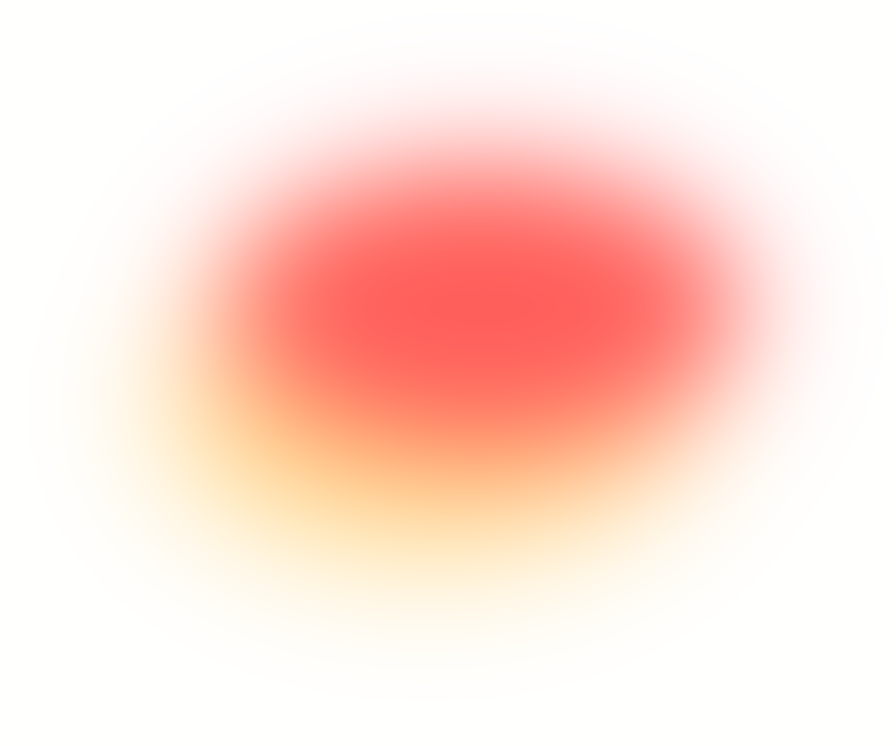
Reproduce this background procedurally as a Shadertoy shader.

```glsl
// Two softly blurred ellipses on white: a coral glow laid over an amber one.
// Each blur is a Gaussian-filtered ellipse: exact along x by the error
// function, and summed over thin horizontal strips along y.

const float ASPECT = 1.202;            // canvas width in units of its height
const int STRIPS = 32;                 // strips per ellipse

const vec3 PAPER = vec3(1.0, 1.0, 0.998);
const vec3 AMBER = vec3(1.0, 0.845, 0.51);
const vec3 CORAL = vec3(1.0, 0.36, 0.35);

const vec2 AMBER_CENTER = vec2(0.571, 0.452);
const vec2 AMBER_RADII = vec2(0.347, 0.188);
const float AMBER_BLUR = 0.094;

const vec2 CORAL_CENTER = vec2(0.649, 0.590);
const vec2 CORAL_RADII = vec2(0.344, 0.185);
const float CORAL_BLUR = 0.078;

// Smooth approximation of the Gaussian cumulative distribution
float gaussianStep(float x) {
    return 1.0 / (1.0 + exp(-clamp(x * (1.5976 + 0.07056 * x * x), -40.0, 40.0)));
}

// Coverage at p of an ellipse at the origin, blurred by a Gaussian
float blurredEllipse(vec2 p, vec2 radii, float blur) {
    float coverage = 0.0;
    float stripHeight = 2.0 * radii.y / float(STRIPS);
    for (int i = 0; i < STRIPS; i++) {
        float y = (float(i) + 0.5) * stripHeight - radii.y;
        float halfWidth = radii.x * sqrt(1.0 - y * y / (radii.y * radii.y));
        float dy = (p.y - y) / blur;
        float span = gaussianStep((p.x + halfWidth) / blur)
                   - gaussianStep((p.x - halfWidth) / blur);
        coverage += exp(-0.5 * dy * dy) * span;
    }
    return coverage * stripHeight / (blur * sqrt(6.283185));
}

void mainImage(out vec4 fragColor, in vec2 fragCoord) {
    vec2 p = fragCoord / iResolution.xy * vec2(ASPECT, 1.0);

    // Amber glow below, coral glow on top
    float amber = blurredEllipse(p - AMBER_CENTER, AMBER_RADII, AMBER_BLUR);
    float coral = blurredEllipse(p - CORAL_CENTER, CORAL_RADII, CORAL_BLUR);
    vec3 color = mix(PAPER, AMBER, amber);
    color = mix(color, CORAL, coral);

    fragColor = vec4(color, 1.0);
}
```
